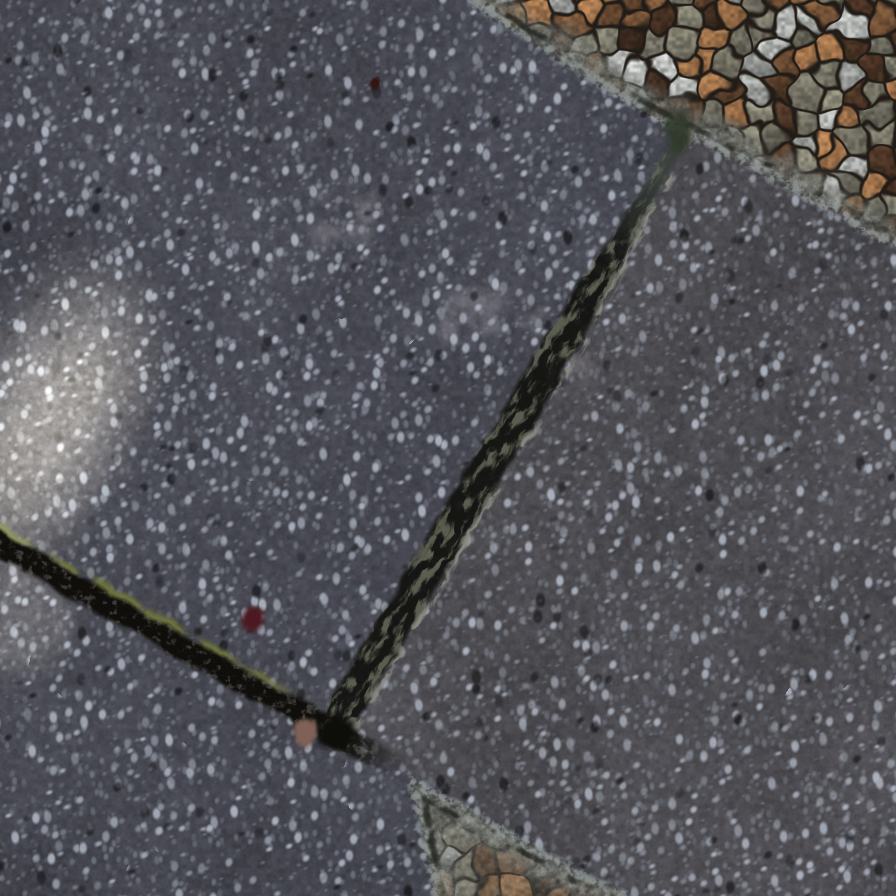
A Shadertoy shader for this texture:

```glsl
// Speckled stone paving: three slabs split by mossy joints, with pebble
// gravel at two corners and a patch of sunlight on the left. Flecks are
// jittered grid dots, pebbles are Voronoi cells, wear is fractal noise.

vec2 hash22(vec2 p) {
    vec3 q = fract(p.xyx * vec3(.1031, .1030, .0973));
    q += dot(q, q.yzx + 33.33);
    return fract((q.xx + q.yz) * q.zy);
}

float noise(vec2 p) {
    vec2 i = floor(p), f = fract(p);
    f = f * f * (3. - 2. * f);
    return mix(mix(hash22(i).x, hash22(i + vec2(1, 0)).x, f.x),
               mix(hash22(i + vec2(0, 1)).x, hash22(i + 1.).x, f.x), f.y);
}

float fbm(vec2 p) {
    float sum = 0., gain = .53;
    for (int i = 0; i < 4; i++) {
        sum += gain * noise(p);
        p = mat2(1.6, 1.2, -1.2, 1.6) * p + 7.3;
        gain *= .5;
    }
    return sum;
}

// Position along ab (0 to 1) and signed distance, positive on its left
vec2 alongAcross(vec2 p, vec2 a, vec2 b) {
    vec2 d = b - a, q = p - a;
    return vec2(dot(q, d) / dot(d, d), (d.x * q.y - d.y * q.x) / length(d));
}

float spot(vec2 p, vec2 centre, vec2 radius) {
    return smoothstep(1.2, .5, length((p - centre) / radius));
}

// Mineral flecks, slightly stretched up and to the right
float flecks(vec2 p, float cells, float chance) {
    vec2 q = mat2(.85, .53, -.53, .85) * p * cells;
    q = vec2(dot(p, vec2(.85, -.53)), dot(p, vec2(.53, .85)) * .8) * cells;
    float soft = .1 + .8 * cells / iResolution.y, light = 0.;
    for (int k = 0; k < 9; k++) {
        vec2 id = floor(q) + vec2(k % 3, k / 3) - 1.;
        vec2 h = hash22(id + cells), g = hash22(id + 91.7);
        vec2 d = q - id - h;
        d.x += (g.y - .5) * d.y;
        float r = .16 + .24 * g.y;
        float dotMask = smoothstep(r + soft, r - soft, length(d));
        light = max(light, dotMask * step(g.x, chance) * (.4 + .6 * h.y));
    }
    return light;
}

vec3 pebbles(vec2 p) {
    vec2 q = p * 37. + .5 * vec2(noise(p * 60.), noise(p * 60. + 40.));
    float near = 9., next = 9.;
    vec2 cell = vec2(0), offset = vec2(0);
    for (int k = 0; k < 9; k++) {
        vec2 id = floor(q) + vec2(k % 3, k / 3) - 1.;
        vec2 d = q - id - .1 - .8 * hash22(id);
        float r = length(d);
        next = min(next, max(r, near));
        if (r < near) { near = r; cell = id; offset = d; }
    }
    vec2 h = hash22(cell + 17.);
    vec3 stone = mix(vec3(.32, .22, .16), vec3(.60, .43, .28), h.y);
    stone = mix(stone, vec3(.50, .49, .43), step(.45, h.x));
    stone = mix(stone, vec3(.70, .71, .70), step(.8, h.x));
    stone *= .75 + .35 * h.y + .2 * dot(offset, vec2(-.4, .8));
    stone *= .8 + .4 * noise(p * 230.);
    return mix(vec3(.13, .11, .09), stone, smoothstep(.03, .25, next - near));
}

void mainImage(out vec4 fragColor, in vec2 fragCoord) {
    vec2 p = fragCoord / iResolution.xy;
    float px = 1. / iResolution.y;
    float wear = fbm(p * 42.), grain = fbm(p * 180.), cloud = fbm(p * 7.);
    vec2 w = p + .011 * (vec2(wear, fbm(p * 42. + 50.)) - .5);

    // Joints and gravel borders
    vec2 rise = alongAcross(w, vec2(.371, .186), vec2(.764, .850));
    vec2 fall = alongAcross(w, vec2(0, .395), vec2(.371, .186));
    float upper = min(alongAcross(w, vec2(.488, 1), vec2(.758, .854)).y,
                      alongAcross(w, vec2(.758, .848), vec2(1, .694)).y);
    float lower = min(-alongAcross(w, vec2(.456, .134), vec2(.703, 0)).y,
                      alongAcross(w, vec2(.462, .115), vec2(.482, 0)).y);
    float rightSlab = smoothstep(.01, -.01, rise.y) * smoothstep(-.01, .01, fall.y);

    // Slab stone and flecks
    vec3 col = mix(vec3(.275, .28, .315), vec3(.30, .295, .315), rightSlab);
    col *= .68 + .38 * grain + .26 * cloud;
    float pale = spot(w, vec2(.39, .75), vec2(.045, .05))
               + spot(w, vec2(.54, .645), vec2(.09, .035))
               + spot(w, vec2(.64, .58), vec2(.03, .03));
    col += pale * vec3(.13, .12, .12) * smoothstep(.3, .7, wear);
    col = mix(col, vec3(.47, .49, .53), .75 * flecks(p, 125., .42));
    col = mix(col, vec3(.70, .73, .78), .9 * flecks(p + 3.1, 82., .27 + .15 * cloud));
    col *= 1. - .55 * flecks(p + 8.4, 70., .07);

    // Sunlight, fading below the left joint
    vec2 s = p - vec2(.055, .53);
    s = vec2(dot(s, vec2(.9, -.43)) / .105, dot(s, vec2(.43, .9)) / .195);
    float sun = smoothstep(1.2, .2, length(s) + .25 * (cloud - .5));
    sun += .35 * spot(p, vec2(.02, .31), vec2(.07, .07));
    col += sun * vec3(.35, .33, .285) * (.8 + .4 * grain);

    // Gravel, dusted with grit along its borders
    float bed = max(upper, lower);
    vec3 grit = vec3(.43, .44, .42) * (.45 + 1.1 * grain);
    float dust = smoothstep(.045, .012, bed + .025 * (wear - .5));
    vec3 gravel = mix(pebbles(p), grit, dust * .8);
    gravel = mix(gravel, grit, .35 * step(upper, lower));
    col = mix(col, gravel, smoothstep(-px, px + .003, bed));
    float rim = smoothstep(.009, .002, abs(bed - .003));
    col = mix(col, vec3(.54, .57, .57), rim * smoothstep(.3, .65, grain) * .8);
    float seam = smoothstep(.006, .001, abs(bed - .012));
    col = mix(col, vec3(.12, .13, .11), seam * smoothstep(.4, .65, wear) * .8);

    // Rising joint: crumbled dark fill that pales and narrows at the top
    float inRise = smoothstep(-.02, .01, rise.x) * smoothstep(1.03, .99, rise.x);
    float halfWidth = mix(.019, .007, smoothstep(.6, 1., rise.x));
    float fill = fbm(vec2(rise.x * 42., rise.y * 150.));
    vec3 soil = mix(vec3(.07, .07, .06), vec3(.36, .37, .31), smoothstep(.45, .72, fill));
    soil = mix(soil, vec3(.36, .40, .37), .55 * smoothstep(.78, .95, rise.x));
    float lip = smoothstep(.007, .001, abs(rise.y + halfWidth + .003));
    col = mix(col, vec3(.54, .54, .51), lip * inRise * smoothstep(.4, .65, fill));
    float crack = smoothstep(halfWidth + .004, halfWidth - .004, abs(rise.y));
    col = mix(col, soil, crack * inRise * .94);

    // Falling joint: black gap under a mossy edge, ending past the corner
    float inFall = smoothstep(1.25, 1.02, fall.x);
    float moss = smoothstep(.011, .002, abs(fall.y - .012)) * smoothstep(1., .7, fall.x);
    col = mix(col, vec3(.43, .45, .25) + .25 * sun, moss * smoothstep(.25, .6, wear));
    float gap = smoothstep(.017, .009, abs(fall.y + .002));
    col = mix(col, vec3(.06, .055, .04) + .18 * smoothstep(.5, .8, grain), gap * inFall);
    col = mix(col, vec3(.05, .05, .04), spot(w, vec2(.375, .182), vec2(.025, .018)));

    // Fallen leaf, red chip, stray pebble and moss at the upper corner
    col = mix(col, vec3(.30, .10, .13), spot(w, vec2(.283, .31), vec2(.014, .016)));
    col = mix(col, vec3(.20, .08, .08), spot(w, vec2(.42, .906), vec2(.006, .009)));
    col = mix(col, vec3(.50, .38, .34), spot(w, vec2(.341, .184), vec2(.013, .017)));
    col = mix(col, vec3(.17, .21, .15), .8 * spot(w, vec2(.758, .855), vec2(.016, .03)));
    fragColor = vec4(clamp(col, 0., 1.), 1);
}
```
